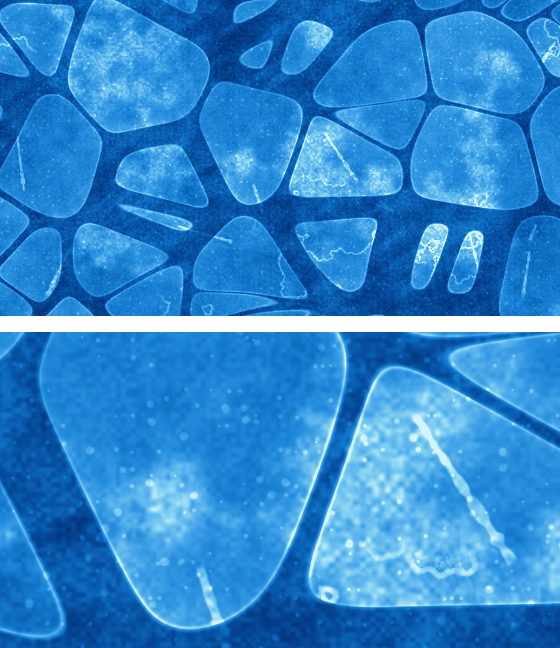
Top: the whole. Bottom: its middle third, enlarged.
A WebGL 2 fragment shader for this texture:

```glsl
#version 300 es
precision highp float;
// Broken sheets of pale blue ice with bright rims, frost and bubbles over dark water.

#define SHARD_SCALE 3.1    // shards per canvas height
#define ROUNDING 19.0      // higher gives sharper corners
#define SPLIT_SHARE 0.65   // share of shards cracked in two
#define MIN_GAP 0.022
#define RIM_WIDTH 0.0024
#define RIM_LIGHT 2.0
#define ICE_TONE 2.85
#define WATER_TONE 1.25
#define FROST_LIGHT 2.2
#define GRAIN 0.9
#define NEEDLE_SHARE 0.4

uniform vec2 u_resolution;
out vec4 fragColor;

float hash(vec2 p) {
    return fract(sin(dot(p, vec2(127.1, 311.7))) * 43758.5);
}

vec2 hash2(vec2 p) {
    return vec2(hash(p), hash(p + 57.3));
}

vec2 direction(float angle) {
    return vec2(cos(angle), sin(angle));
}

float noise(vec2 p) {
    vec2 i = floor(p), f = fract(p);
    f = f * f * (3.0 - 2.0 * f);
    return mix(mix(hash(i), hash(i + vec2(1, 0)), f.x),
               mix(hash(i + vec2(0, 1)), hash(i + vec2(1, 1)), f.x), f.y);
}

float fbm(vec2 p) {
    float sum = 0.0, amp = 0.5;
    for (int i = 0; i < 5; i++) {
        sum += amp * noise(p);
        p = mat2(1.6, 1.2, -1.2, 1.6) * p + 7.3;
        amp *= 0.5;
    }
    return sum;
}

// Blue ramp from deep water to white frost
vec3 iceColor(float tone) {
    const vec3 ramp[8] = vec3[8](
        vec3(0.01, 0.19, 0.46), vec3(0.02, 0.29, 0.60), vec3(0.05, 0.42, 0.75),
        vec3(0.11, 0.52, 0.84), vec3(0.21, 0.60, 0.89), vec3(0.36, 0.71, 0.93),
        vec3(0.54, 0.83, 0.95), vec3(0.83, 0.96, 1.00));
    tone = clamp(tone, 0.0, 6.99);
    int i = int(tone);
    return mix(ramp[i], ramp[i + 1], fract(tone));
}

// Rounded shard: x = inward distance, y = random id, zw = offset from centre
vec4 shard(vec2 p) {
    vec2 x = p * SHARD_SCALE, base = floor(x), cell = base, center = x;
    float nearest = 1e3;
    for (int j = -1; j <= 1; j++)
    for (int i = -1; i <= 1; i++) {
        vec2 g = base + vec2(i, j), c = g + 0.5 + 0.85 * (hash2(g) - 0.5);
        float d = distance(x, c);
        if (d < nearest) { nearest = d; cell = g; center = c; }
    }
    // Smooth minimum over the straight borders
    float sum = 0.0;
    for (int j = -2; j <= 2; j++)
    for (int i = -2; i <= 2; i++) {
        if (i == 0 && j == 0) continue;
        vec2 g = cell + vec2(i, j), c = g + 0.5 + 0.85 * (hash2(g) - 0.5);
        sum += exp(-ROUNDING * dot(0.5 * (center + c) - x, normalize(c - center)));
    }
    float r = hash(cell + 11.7), side = 0.0;
    float gap = MIN_GAP + 0.10 * r * r * r + 0.10 * step(0.9, r);
    gap += 0.16 * smoothstep(0.55, 0.8, noise(center * 0.6 + 3.1));
    // Crack through the middle
    if (hash(cell + 23.9) < SPLIT_SHARE) {
        vec2 n = direction(6.283 * hash(cell + 31.3));
        float e = dot(x - center, n) - 0.3 * (hash(cell + 41.1) - 0.5);
        side = step(0.0, e);
        sum += exp(-ROUNDING * (abs(e) + 0.6 * gap));
    }
    float d = -log(sum) / ROUNDING - gap;
    return vec4(d / SHARD_SCALE, hash(cell + 5.3 + side * 9.1), x - center);
}

// Short beaded white needles
float needles(vec2 p) {
    vec2 x = p * 4.0, base = floor(x);
    float light = 0.0;
    for (int j = -1; j <= 1; j++)
    for (int i = -1; i <= 1; i++) {
        vec2 g = base + vec2(i, j), q = (x - g - hash2(g + 71.0)) / 4.0;
        vec2 along = direction(mix(0.9, 2.9, hash(g + 83.0)));
        float t = dot(q, along), reach = mix(0.03, 0.10, hash(g + 91.0));
        float across = abs(dot(q, vec2(-along.y, along.x)));
        float width = 0.0025 + 0.007 * noise(vec2(t * 110.0, g.x + g.y * 7.0)) * (0.6 - 0.4 * t / reach);
        float body = smoothstep(width + 0.002, width - 0.002, across) * smoothstep(reach, reach - 0.01, abs(t));
        light = max(light, body * step(hash(g + 97.0), NEEDLE_SHARE));
    }
    return light * (0.45 + 0.55 * noise(p * 130.0));
}

// Tiny trapped bubbles
float bubbles(vec2 p, float count, float share) {
    vec2 x = p * count, g = floor(x);
    float radius = mix(0.12, 0.3, hash(g + 3.7));
    float d = length(fract(x) - 0.3 - 0.4 * hash2(g + 13.0));
    return smoothstep(radius + 0.1, radius - 0.1, d) * step(hash(g + 19.0), share);
}

void main() {
    vec2 p = gl_FragCoord.xy / u_resolution.y;
    float px = 1.0 / u_resolution.y;
    vec2 bend = vec2(noise(p * 5.0), noise(p * 5.0 + 31.0)) - 0.5;
    vec4 ice = shard(p + 0.022 * bend);
    float cloud = fbm(p * 4.0), detail = fbm(p * 22.0 + 9.0) - 0.5;
    float grain = noise(p * 190.0) - 0.5;
    float dots = bubbles(p, 62.0, 0.10) + bubbles(p + 4.3, 110.0, 0.10);

    // Dark water with slanted streaks
    vec2 slant = mat2(0.82, -0.57, 0.57, 0.82) * p;
    float water = WATER_TONE + 1.8 * (cloud - 0.5) + 1.6 * detail + 1.2 * GRAIN * grain;
    water += 0.9 * (noise(slant * vec2(7.0, 45.0)) - 0.5) + 0.9 * dots;

    // Shard body with its own tone, slope and frost
    float body = ICE_TONE + 1.1 * (ice.y - 0.5) + 1.1 * dot(ice.zw, direction(ice.y * 40.0));
    body += 1.6 * detail + GRAIN * grain + 1.3 * dots;
    float frost = smoothstep(0.48, 0.75, cloud + 0.3 * detail);
    body += FROST_LIGHT * frost * (0.6 + 0.8 * noise(p * 150.0 + 5.0));
    body += 0.45 * exp(-max(ice.x, 0.0) / 0.014);

    // Ragged melt lines
    float melt = fbm(p * 6.5 + 17.0);
    float meltDist = abs(melt - 0.5) / (fwidth(melt) / px + 0.4);
    float meltMask = smoothstep(0.56, 0.72, noise(p * 3.3 + 40.0));
    body += meltMask * (2.2 * smoothstep(0.004, 0.001, meltDist) + 0.4 * smoothstep(0.5, 0.55, melt));

    float inside = smoothstep(-px, px, ice.x);
    float rim = exp(-pow(ice.x / max(RIM_WIDTH, 0.6 * px), 2.0));
    float tone = mix(water, body, inside);
    tone += RIM_LIGHT * rim * (0.35 + 1.1 * noise(p * 11.0 + 2.0));
    tone += 3.4 * needles(p + 0.01 * bend) * mix(0.25, 1.0, inside);
    fragColor = vec4(iceColor(tone), 1.0);
}
```
